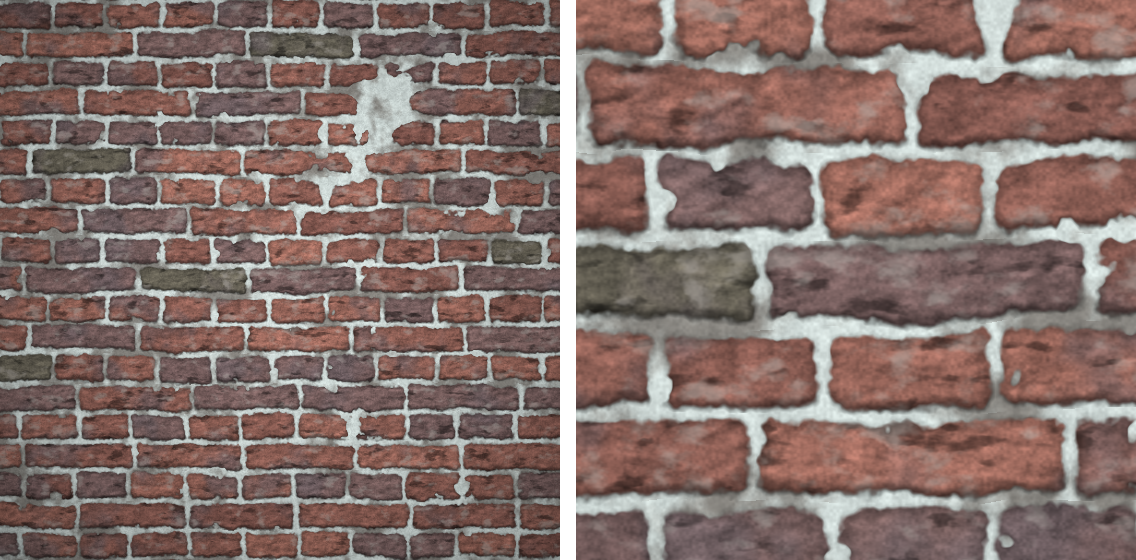
Left, the full canvas; right, a detail of the centre.
Write a three.js fragment shader that draws this texture.

```glsl
// Weathered red brick wall: 19 courses of alternating headers and stretchers in pale, ragged mortar.
varying vec2 vUv;

float hash(vec2 p) {
  vec3 q = fract(p.xyx * vec3(0.1031, 0.1030, 0.0973));
  q += dot(q, q.yzx + 33.33);
  return fract((q.x + q.y) * q.z);
}

float noise(vec2 p) {
  vec2 i = floor(p), f = fract(p);
  f = f * f * (3.0 - 2.0 * f);
  return mix(mix(hash(i), hash(i + vec2(1.0, 0.0)), f.x),
             mix(hash(i + vec2(0.0, 1.0)), hash(i + 1.0), f.x), f.y);
}

float fbm(vec2 p) {
  float sum = 0.0, amp = 0.53;
  for (int i = 0; i < 4; i++) {
    sum += amp * noise(p);
    p = mat2(1.6, 1.2, -1.2, 1.6) * p + 17.3;
    amp *= 0.5;
  }
  return sum;
}

float roundBox(vec2 p, vec2 halfSize, float radius) {
  vec2 q = abs(p) - halfSize + radius;
  return length(max(q, 0.0)) + min(max(q.x, q.y), 0.0) - radius;
}

// Position of the k-th upright joint of a course
float joint(float k, float row, float pitch, float phase) {
  return phase + pitch * k + 0.24 * (hash(vec2(k + 40.0, row + 7.0)) - 0.5);
}

void main() {
  // One unit is one course; y runs down from the top
  vec2 wall = vec2(vUv.x, 1.0 - vUv.y) * 19.0;
  vec2 p = wall;
  p.y += 0.14 * (noise(wall * vec2(0.5, 0.7) + 3.0) - 0.5);
  p += 0.09 * (vec2(noise(wall * 2.3), noise(wall * 2.3 + 50.0)) - 0.5);

  // Courses: the bond shifts in the lower part of the wall
  float row = floor(p.y);
  bool header = mod(row, 2.0) < 0.5;
  float pitch = header ? 1.855 : 3.71;
  float lower = step(10.5, row);
  float phase = header ? mix(-0.12, 0.75, step(13.0, row))
                       : (mod(row + 2.0 * lower, 4.0) < 1.5 ? 0.9 : 2.74);
  float k = floor((p.x - phase) / pitch);
  if (p.x < joint(k, row, pitch, phase)) k -= 1.0;
  else if (p.x > joint(k + 1.0, row, pitch, phase)) k += 1.0;
  float left = joint(k, row, pitch, phase);
  float right = joint(k + 1.0, row, pitch, phase);
  vec2 id = vec2(k + 20.0, row + 3.0);

  // Brick outline with chipped edges
  vec2 q = p - vec2(0.5 * (left + right), row + 0.5);
  q.y += (hash(id + 61.0) - 0.5) * 0.05 + q.x * (hash(id + 5.0) - 0.5) * 0.03;
  vec2 halfSize = vec2(0.5 * (right - left) - 0.085, 0.415 - 0.03 * hash(id + 23.0));
  float d = roundBox(q, halfSize, 0.13);
  d += 0.15 * (fbm(wall * 3.2) - 0.5) + 0.05 * (noise(wall * 13.0) - 0.5);
  d += 0.2 * smoothstep(0.66, 0.85, fbm(wall * 1.5 + 31.0));

  // Mortar smeared over the bricks in the upper right
  vec2 s = wall - vec2(12.4, 4.2);
  s.x += 0.55 * s.y;
  float smear = 1.0 - smoothstep(0.25, 1.0, length(s / vec2(1.9, 2.9)));
  d += smear * (0.06 + 0.75 * smoothstep(0.4, 0.72, fbm(wall * 1.3 + 8.0)));

  // Brick colour: mostly red, some purple-grey, few olive
  float pick = hash(id + 11.0);
  float tone = hash(id * 1.7 + 29.0);
  vec3 brick = mix(vec3(0.49, 0.33, 0.30), vec3(0.61, 0.41, 0.36), tone);
  float purple = step(0.86 - 0.14 * smoothstep(6.0, 10.0, row), pick);
  brick = mix(brick, vec3(0.43, 0.37, 0.38), 0.7 * purple);
  brick = mix(brick, vec3(0.38, 0.38, 0.33), 0.9 * step(pick, 0.05));
  brick = mix(brick, vec3(0.40, 0.36, 0.38), 0.6 * smoothstep(0.5, 0.75, fbm(wall * 0.8 + 70.0)));

  // Pitted face lit from above, with grain, soot and lime dust
  vec2 grainPos = wall * vec2(4.0, 6.5) + 30.0 * tone;
  float face = fbm(grainPos);
  float relief = fbm(grainPos + vec2(0.2, 0.35)) - face;
  float grain = noise(wall * 27.0) - 0.5;
  brick *= 0.96 + 0.45 * (face - 0.5) + 0.75 * relief + 0.16 * grain;
  brick *= 1.0 - 0.4 * smoothstep(0.62, 0.8, fbm(wall * vec2(2.0, 4.5) + 90.0));
  float dust = smoothstep(0.56, 0.82, fbm(wall * vec2(2.6, 4.0) + 120.0));
  brick = mix(brick, vec3(0.66, 0.64, 0.62), 0.5 * dust);

  // Dark rim, heaviest along the underside
  float under = smoothstep(0.1, 0.42, q.y);
  float rim = smoothstep(-0.14, 0.0, d);
  brick *= 1.0 - rim * (0.19 + 0.27 * under);

  // Mortar: clean and pale to dirty grey, brighter in the upright joints
  float upright = smoothstep(-0.1, 0.05, abs(q.x) - halfSize.x);
  float clean = fbm(wall * 1.1 + 44.0) + 0.3 * (fbm(wall * 5.0) - 0.5);
  clean = smoothstep(0.28, 0.64, clean + 0.1 * upright + 0.2 * smear);
  vec3 mortar = mix(vec3(0.50, 0.49, 0.47), vec3(0.78, 0.82, 0.81), clean);
  mortar *= 0.99 + 0.2 * (fbm(wall * 7.0 + 9.0) - 0.5) + 0.1 * grain;
  mortar *= 1.0 - (0.16 + 0.24 * under) * (1.0 - smoothstep(0.0, 0.08, d));

  // Compose and darken toward the borders
  vec3 color = mix(mortar, brick, 1.0 - smoothstep(-0.025, 0.035, d));
  vec2 c = vUv - vec2(0.52, 0.53);
  color *= 1.09 - 0.75 * dot(c, c);
  gl_FragColor = vec4(clamp(color, 0.0, 1.0), 1.0);
}
```
